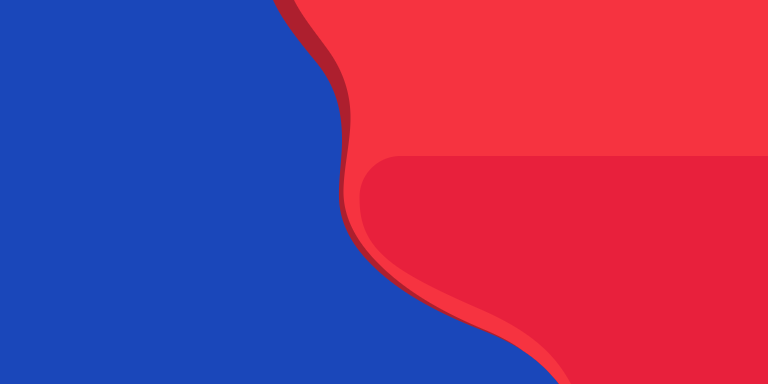
Reproduce this background procedurally as a Shadertoy shader.

```glsl
// Signed distance to a cubic edge; knots hold (y, x, dx/dy), positive on the right
float edgeDistance(vec2 p, vec3 a, vec3 b) {
    float h = b.x - a.x;
    float t = clamp((p.y - a.x) / h, 0.0, 1.0);
    float rise = b.y - a.y, m0 = h * a.z, m1 = h * b.z;
    float c2 = 3.0 * rise - 2.0 * m0 - m1;
    float c3 = m0 + m1 - 2.0 * rise;
    float x = a.y + t * (m0 + t * (c2 + t * c3));
    float slope = (m0 + t * (2.0 * c2 + 3.0 * t * c3)) / h;
    return (p.x - x) / sqrt(1.0 + slope * slope);
}

// Chain of cubic edges running from top to bottom
float waveDistance(vec2 p, vec3 knots[7]) {
    int i = 0;
    while (i < 5 && p.y > knots[i + 1].x) i++;
    return edgeDistance(p, knots[i], knots[i + 1]);
}

// Panel with a round upper corner and a sweeping lower edge
float panelDistance(vec2 p) {
    vec2 corner = vec2(1.043, 0.513);
    vec3 waist = vec3(0.685, 1.021, 1.3);
    vec3 sweep = vec3(0.805, 1.250, 2.3);
    if (p.y < corner.y) return 0.1068 - length(max(corner - p, 0.0));
    if (p.y < waist.x) return edgeDistance(p, vec3(corner.y, 0.9362, 0.0), waist);
    if (p.y < sweep.x) return edgeDistance(p, waist, sweep);
    return edgeDistance(p, sweep, vec3(1.0, 1.487, 0.55));
}

float coverage(float d) {
    return clamp(d * iResolution.y + 0.5, 0.0, 1.0);
}

void mainImage(out vec4 fragColor, in vec2 fragCoord) {
    // Height units, y measured down from the top
    vec2 p = fragCoord / iResolution.y;
    p.y = 1.0 - p.y;

    vec3 blue = vec3(0.10, 0.28, 0.73);
    vec3 shadowRed = vec3(0.68, 0.12, 0.18);
    vec3 brightRed = vec3(0.965, 0.20, 0.25);
    vec3 crimson = vec3(0.91, 0.125, 0.235);

    float shadow = waveDistance(p, vec3[7](
        vec3(0.0, 0.711, 0.45), vec3(0.1615, 0.823, 0.82),
        vec3(0.365, 0.8906, 0.0), vec3(0.5156, 0.8828, 0.03),
        vec3(0.677, 0.9557, 0.93), vec3(0.859, 1.2526, 2.55),
        vec3(1.0, 1.456, 0.83)));
    float wave = waveDistance(p, vec3[7](
        vec3(0.0, 0.7656, 0.5), vec3(0.130, 0.8542, 0.72),
        vec3(0.307, 0.9128, 0.0), vec3(0.495, 0.8945, -0.02),
        vec3(0.677, 0.9766, 0.95), vec3(0.859, 1.263, 2.4),
        vec3(1.0, 1.445, 0.83)));

    // Layers from back to front
    vec3 color = mix(blue, shadowRed, coverage(shadow));
    color = mix(color, brightRed, coverage(min(shadow, wave)));
    color = mix(color, crimson, coverage(panelDistance(p)));
    fragColor = vec4(color, 1.0);
}
```
